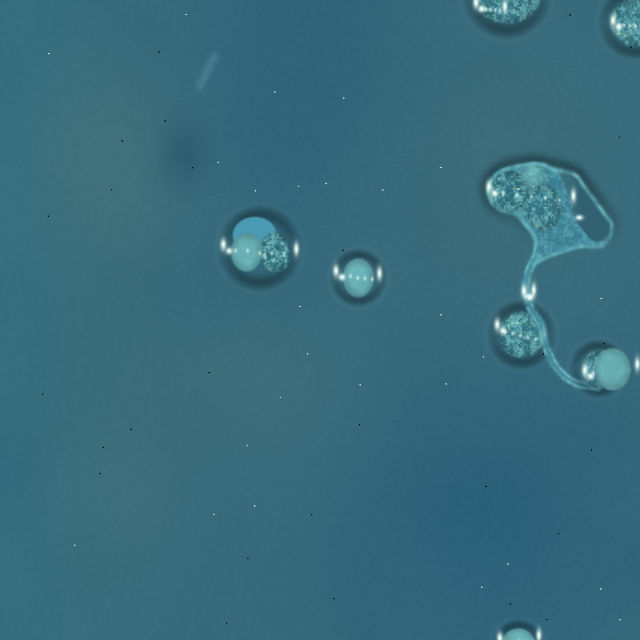
This texture is drawn by a WebGL 1 fragment shader. Its source:

```glsl
precision highp float;
// Pale translucent cells and a torn cluster with a trailing thread, in murky teal fluid.
// Soft glows tint the fluid; ellipses, capsules and a sampled curve build the cells;
// value noise grains them, and a hashed grid scatters the dust.
uniform vec2 u_resolution;

#define EDGE .0022
#define DUST_GRID 22.
#define DUST_CHANCE .11
#define DUST_SIZE .0011
#define GRAIN 150.
#define FLUID vec3(.208, .412, .482)
#define DEEP vec3(.155, .365, .475)
#define HAZE vec3(.265, .45, .48)
#define PALE vec3(.43, .72, .735)
#define FILM vec3(.27, .56, .65)
#define GLINT vec3(.93, 1, .97)

vec2 p;    // canvas position
vec3 col;  // colour painted so far

float hash(vec2 v) {
  vec3 q = fract(v.xyx * .1031);
  q += dot(q, q.yzx + 33.33);
  return fract((q.x + q.y) * q.z);
}
float noise(vec2 v) {
  vec2 i = floor(v), f = fract(v);
  f = f * f * (3. - 2. * f);
  return mix(mix(hash(i), hash(i + vec2(1, 0)), f.x),
             mix(hash(i + vec2(0, 1)), hash(i + 1.), f.x), f.y);
}
float glow(vec2 c, vec2 r) { vec2 q = (p - c) / r; return exp(-dot(q, q)); }
float ellipse(vec2 c, vec2 r) { return (length((p - c) / r) - 1.) * min(r.x, r.y); }
float capsule(vec2 a, vec2 b, float ra, float rb) {
  vec2 d = b - a;
  float t = clamp(dot(p - a, d) / dot(d, d), 0., 1.);
  return length(p - a - d * t) - mix(ra, rb, t);
}
float blend(float a, float b) {
  float h = max(.02 - abs(a - b), 0.);
  return min(a, b) - h * h * 12.5;
}
float fill(float d) { return 1. - smoothstep(-EDGE, EDGE, d); }
float line(float d, float w) { return exp(-d * d / (w * w)); }

// Distance to a quadratic curve, sampled as short segments
float curve(vec2 a, vec2 b, vec2 c) {
  float d = 1.;
  vec2 last = a;
  for (int i = 1; i <= 8; i++) {
    float t = float(i) / 8.;
    vec2 next = mix(mix(a, b, t), mix(b, c, t), t);
    d = min(d, capsule(last, next, 0., 0.));
    last = next;
  }
  return d;
}
vec3 grain() {
  float n = .55 * noise(p * GRAIN) + .45 * noise(p * GRAIN * 2.3);
  vec3 c = mix(vec3(.16, .39, .46), PALE, smoothstep(.25, .85, n));
  return c + vec3(.22, .18, .06) * smoothstep(.76, .95, noise(p * 210. + 7.));
}
void tint(vec3 c, float amount, vec2 at, vec2 r) { col = mix(col, c, amount * glow(at, r)); }

// Dark refracting rim with a faint outer ring
void rim(vec2 c, float r) {
  float d = length(p - c), poles = .3 + .7 * abs(p.y - c.y) / (d + .001);
  col *= 1. - .32 * poles * line(d - r, r * .2);
  col += .022 * line(d - r * 1.3, .004);
}
void lobe(vec2 c, vec2 r, float grains) {
  float d = ellipse(c, r);
  vec3 body = mix(PALE, grain(), grains) * (.93 + .1 * noise(p * 90.));
  body *= 1. - .16 * smoothstep(-.012, 0., d);
  col = mix(col, body, fill(d) * .94);
}
// Side glints plus a row of small reflections between them
void sparkle(vec2 a, vec2 b) {
  tint(GLINT, 1., a, vec2(.0045, .009));
  tint(GLINT, 1., b, vec2(.004, .01));
  tint(GLINT, 1., a + vec2(.009, -.01), vec2(.005));
  for (int i = 1; i < 6; i++) {
    float drop = .007 + .003 * hash(vec2(i, floor(a.x * 99.)));
    tint(GLINT, .65, mix(a, b, float(i) / 6.) - vec2(0, drop), vec2(.0024, .0032));
  }
}
void cell(vec2 c, vec2 r, float grains, vec2 a, vec2 b) {
  rim(c, r.y * 1.2);
  lobe(c, r, grains);
  sparkle(a, b);
}
void fluid() {
  col = FLUID + vec3(0, .022, .016) * smoothstep(.25, 0., p.x);
  tint(DEEP, .65, vec2(.48, .88), vec2(.17, .24));
  tint(DEEP, .75, vec2(.76, .2), vec2(.24, .25));
  tint(DEEP, .35, vec2(.03, .26), vec2(.06, .1));
  tint(HAZE, .75, vec2(.17, .74), vec2(.12, .17));
  tint(HAZE, .45, vec2(.18, .28), vec2(.13, .25));
  tint(HAZE, .45, vec2(.42, .39), vec2(.14));
  tint(HAZE, .4, vec2(.78, .72), vec2(.26, .3));
  tint(DEEP * .8, .4, vec2(.286, .759), vec2(.036, .052));
  col += .07 * line(capsule(vec2(.313, .866), vec2(.335, .911), 0., 0.), .007);
  col += .012 * (noise(p * 9.) + noise(p * 260.) - 1.);
}
void cluster() {
  float body = blend(ellipse(vec2(.797, .702), vec2(.036)), ellipse(vec2(.836, .712), vec2(.042, .035)));
  body = blend(body, ellipse(vec2(.852, .673), vec2(.042)));
  body = blend(body, capsule(vec2(.868, .638), vec2(.834, .588), .034, .004));
  body = blend(body, capsule(vec2(.87, .63), vec2(.935, .622), .022, .007));
  float sac = capsule(vec2(.885, .708), vec2(.934, .643), .026, .025), shell = blend(body, sac);
  col *= 1. - .3 * line(shell - .004, .009) * smoothstep(.6, .73, p.y);
  col = mix(col, mix(FILM, grain(), .35), fill(body) * .9);
  lobe(vec2(.795, .7), vec2(.031, .034), .9);
  lobe(vec2(.834, .724), vec2(.02, .022), .25);
  lobe(vec2(.849, .676), vec2(.029, .036), .8);
  col = mix(col, FLUID * .92, fill(sac + .005) * smoothstep(.885, .91, p.x));
  col = mix(col, PALE, line(shell + .003, .0035) * (.25 + .7 * noise(p * 120.)));
  sparkle(vec2(.764, .708), vec2(.896, .694));
  tint(GLINT, 1., vec2(.905, .66), vec2(.006, .004));
  // Thread drifting down
  vec2 knee = vec2(.845, .495);
  float thread = min(curve(vec2(.838, .6), vec2(.802, .545), knee), curve(knee, vec2(.858, .395), vec2(.935, .395)));
  col = mix(col, FILM, .8 * line(thread, .006));
  col = mix(col, PALE, line(thread - .004, .0025) * noise(p * 170.));
  sparkle(vec2(.819, .545), vec2(.834, .547));
}
void main() {
  p = gl_FragCoord.xy / u_resolution;
  fluid();
  // Double cell and its small neighbour
  rim(vec2(.406, .612), .053);
  col = mix(col, FILM * 1.08, fill(ellipse(vec2(.398, .633), vec2(.034, .028))));
  lobe(vec2(.431, .606), vec2(.026, .031), .9);
  lobe(vec2(.385, .606), vec2(.024, .03), 0.);
  sparkle(vec2(.349, .618), vec2(.463, .611));
  cell(vec2(.56, .566), vec2(.024, .03), 0., vec2(.525, .577), vec2(.593, .573));
  // Cluster and the cells on its thread
  cell(vec2(.815, .477), vec2(.036), .8, vec2(.777, .493), vec2(.849, .477));
  cluster();
  cell(vec2(.935, .424), vec2(.025, .03), .8, vec2(.914, .422), vec2(.996, .431));
  lobe(vec2(.957, .423), vec2(.028, .033), .05);
  // Cells cut by the borders
  cell(vec2(.792, 1.01), vec2(.054, .047), .85, vec2(.744, .996), vec2(.789, .99));
  cell(vec2(.992, .965), vec2(.038), .8, vec2(.958, .968), vec2(1.01, .968));
  cell(vec2(.81, -.01), vec2(.027, .028), 0., vec2(.781, .003), vec2(.842, .007));
  // Dust: black and white specks
  vec2 id = floor(p * DUST_GRID);
  vec2 at = (id + .15 + .7 * vec2(hash(id + 11.), hash(id + 47.))) / DUST_GRID;
  float speck = step(hash(id + 5.), DUST_CHANCE) * smoothstep(DUST_SIZE * 1.6, DUST_SIZE * .5, length(p - at));
  col = mix(col, vec3(step(.45, hash(id + 83.)) * .9), speck * .9);
  gl_FragColor = vec4(clamp(col, 0., 1.), 1);
}
```
